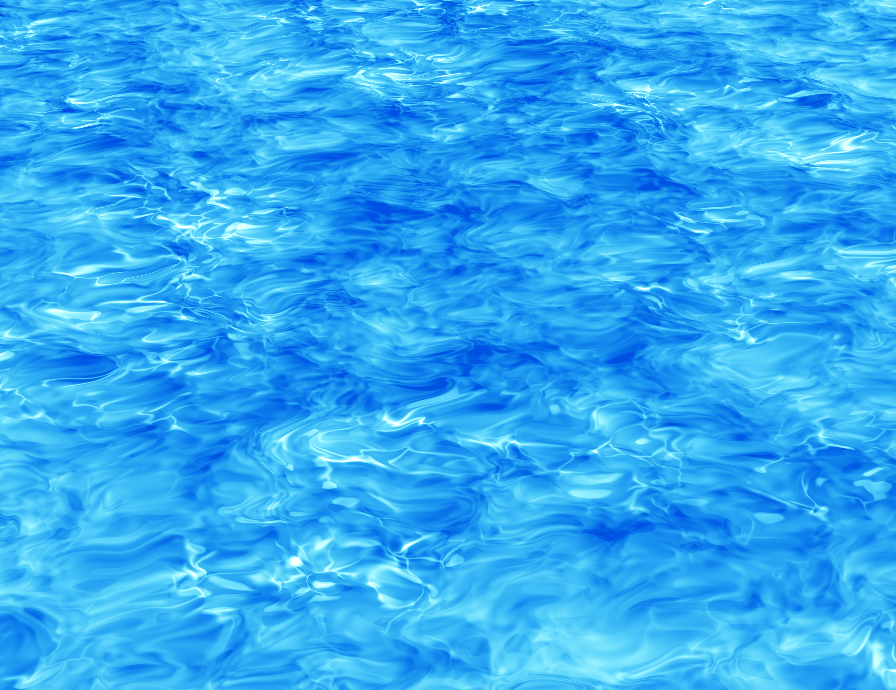
This texture is drawn by a WebGL 2 fragment shader. Its source:

```glsl
#version 300 es
precision highp float;

uniform vec2 u_resolution;
out vec4 fragColor;

vec3 hash3(vec2 cell) {
    vec3 q = fract(cell.xyx * vec3(0.1031, 0.1030, 0.0973));
    q += dot(q, q.yxz + 33.33);
    return fract((q.xxy + q.yzz) * q.zyx);
}

// Cellular noise: x, y = nearest two distances, z = smooth signed swell
vec3 cells(vec2 p) {
    vec2 base = floor(p), local = p - base;
    vec3 result = vec3(4.0, 4.0, 0.0);
    for (int j = -1; j <= 1; j++) {
        for (int i = -1; i <= 1; i++) {
            vec2 offset = vec2(i, j);
            vec3 seed = hash3(base + offset);
            vec2 away = offset + seed.xy - local;
            float d2 = dot(away, away), d = sqrt(d2);
            result.y = min(result.y, max(result.x, d));
            result.x = min(result.x, d);
            result.z += (2.0 * seed.z - 1.0) * pow(max(1.0 - d2, 0.0), 3.0);
        }
    }
    return result;
}

// Brightness level to pool colour, from deep blue through cyan to white
vec3 waterColor(float level) {
    vec3 color = vec3(0.03, 0.44, 0.91)
               + level * vec3(0.044, 0.11, 0.02)
               + level * level * vec3(0.008, -0.0045, -0.0008);
    return clamp(color, 0.0, 1.0);
}

void main() {
    vec2 uv = gl_FragCoord.xy / u_resolution;
    vec2 p = gl_FragCoord.xy / u_resolution.y;

    // Receding water plane
    float depth = 1.0 / (1.9 - p.y);
    vec2 plane = 2.3 * depth * vec2(p.x - 0.65, 2.8) + 3.0;

    // Refraction: broad swells, then layered sines
    vec2 w = plane + vec2(0.045, 0.025) * vec2(cells(plane * 8.0).z, cells(plane * 8.0 + 41.0).z);
    float freq = 9.0;
    for (int i = 0; i < 4; i++) {
        w += vec2(0.2, 0.14) / freq * sin(freq * w.yx + vec2(i, 2.3 * float(i)));
        freq *= 1.87;
    }

    // Deep middle, shallow borders
    vec2 fromDeep = (uv - vec2(0.47, 0.53)) * vec2(2.4, 2.6);
    float level = 2.8 - 1.5 * exp(-dot(fromDeep, fromDeep));

    // Ripples, each layer bent by the one before
    float amp = 1.4;
    freq = 2.8;
    for (int i = 0; i < 5; i++) {
        float swell = cells(w * freq + 17.0 * float(i)).z;
        level += amp * swell;
        w += vec2(0.24, 0.14) * swell / freq;
        amp *= 0.88;
        freq *= 2.0;
    }

    // Fine chop that makes the following edges ragged
    w += vec2(0.016, 0.011) * vec2(cells(w * 27.0 + 3.0).z, cells(w * 27.0 + 71.0).z);

    // Crisp refracted plates at two sizes
    float plate = cells(w * vec2(8.0, 10.0) + 5.0).z;
    float shard = cells(w * vec2(17.0, 23.0) + 51.0).z;
    level += 0.6 * (smoothstep(-0.06, 0.06, plate) - 0.5);
    level += 0.7 * (smoothstep(-0.1, 0.1, shard) - 0.5);

    // Nested contour rings
    float ringMask = smoothstep(0.0, 0.5, cells(w * 5.0 + 63.0).z);
    level += 0.55 * ringMask * sin(20.0 * plate);

    // Long dark troughs, stronger towards the far side
    float trough = cells(w * vec2(6.0, 15.0) + 29.0).z;
    level -= mix(0.4, 1.2, uv.y) * smoothstep(0.32, 0.5, trough);

    // Small sharp dark flecks
    float fleck = cells(w * vec2(19.0, 30.0) + 91.0).z;
    level -= 0.9 * smoothstep(0.4, 0.56, fleck);

    // Broken caustic web
    float lightPatch = smoothstep(-0.2, 0.55, cells(plane * 3.2 + 80.0).z);
    for (int i = 0; i < 2; i++) {
        vec3 web = cells(w * (6.0 + 8.0 * float(i)) + 11.0 * float(i));
        float line = 1.0 - smoothstep(0.0, 0.2, web.y - web.x);
        float broken = smoothstep(-0.1, 0.4, cells(w * 14.0 + 37.0 * float(i + 1)).z);
        level += (3.4 - 0.8 * float(i)) * line * line * broken * (0.3 + lightPatch);
    }

    // Small sun glints
    float glint = cells(w * vec2(20.0, 31.0) + 7.0).z;
    level += 2.6 * smoothstep(0.4, 0.7, glint) * (0.2 + lightPatch);

    fragColor = vec4(waterColor(clamp(level, -1.1, 8.5)), 1.0);
}
```
